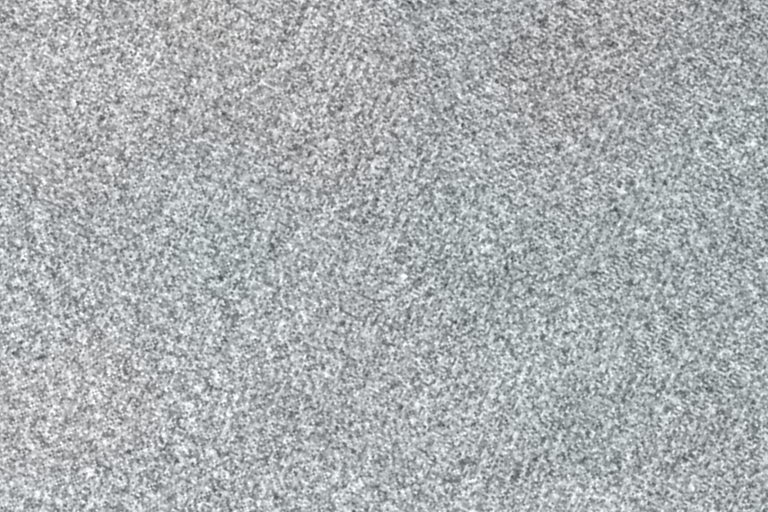
This texture is drawn by a Shadertoy shader. Its source:

```glsl
const vec3 STONE = vec3(0.681, 0.698, 0.701);
const vec3 WARM_TINT = vec3(0.012, -0.004, -0.003);
const vec3 COOL_TINT = vec3(-0.014, 0.002, 0.008);

float hash(vec2 p) {
    return fract(sin(dot(p, vec2(127.1, 311.7))) * 43758.5453);
}

mat2 rotation(float angle) {
    float c = cos(angle), s = sin(angle);
    return mat2(c, s, -s, c);
}

float valueNoise(vec2 p) {
    vec2 cell = floor(p);
    vec2 f = fract(p);
    f = f * f * (3.0 - 2.0 * f);
    float low = mix(hash(cell), hash(cell + vec2(1.0, 0.0)), f.x);
    float high = mix(hash(cell + vec2(0.0, 1.0)), hash(cell + vec2(1.0)), f.x);
    return mix(low, high, f.y);
}

// Signed noise on a turned lattice, so that layers do not line up
float layer(vec2 p, float frequency, float angle) {
    return valueNoise(rotation(angle) * p * frequency + 40.0) - 0.5;
}

// Soft round flecks, one at most in each cell
float flecks(vec2 p, float frequency, float share, float radius, float seed) {
    vec2 q = p * frequency;
    vec2 home = floor(q);
    float cover = 0.0;
    for (int y = -1; y <= 1; y++) {
        for (int x = -1; x <= 1; x++) {
            vec2 cell = home + vec2(x, y);
            vec2 jitter = vec2(hash(cell + seed), hash(cell + seed + 17.3));
            float present = step(hash(cell + seed + 51.9), share);
            float size = radius * mix(0.6, 1.2, hash(cell + seed + 83.1));
            float d = length(q - cell - jitter);
            cover = max(cover, present * (1.0 - smoothstep(0.4 * size, 1.3 * size, d)));
        }
    }
    return cover;
}

void mainImage(out vec4 fragColor, in vec2 fragCoord) {
    vec2 uv = fragCoord / iResolution.y;
    float across = fragCoord.x / iResolution.x;

    // Fine crystals, with a little coarser clumping
    float grain = 0.42 * layer(uv, 225.0, 0.45)
                + 0.30 * layer(uv, 165.0, 1.15)
                + 0.09 * layer(uv, 62.0, 0.80);

    // Broad clouds and a slow fall of light to the upper right
    float cloud = 0.035 * layer(uv, 3.5, 0.3) + 0.03 * layer(uv, 11.0, 0.9);
    float light = 0.045 * (0.5 - across) + 0.03 * (0.5 - uv.y);

    // Warm and cool patches
    float warmth = 0.5 + 0.9 * layer(uv, 3.0, 0.7) + 0.5 * (0.5 - across);
    vec3 tint = mix(COOL_TINT, WARM_TINT, clamp(warmth, 0.0, 1.0));
    vec3 color = STONE + tint + grain + cloud + light;

    // Scattered mica and rare bright quartz
    color -= 0.13 * flecks(uv, 36.0, 0.16, 0.19, 3.0);
    color += 0.20 * flecks(uv, 14.0, 0.035, 0.09, 9.0);

    fragColor = vec4(clamp(color, 0.0, 1.0), 1.0);
}
```
